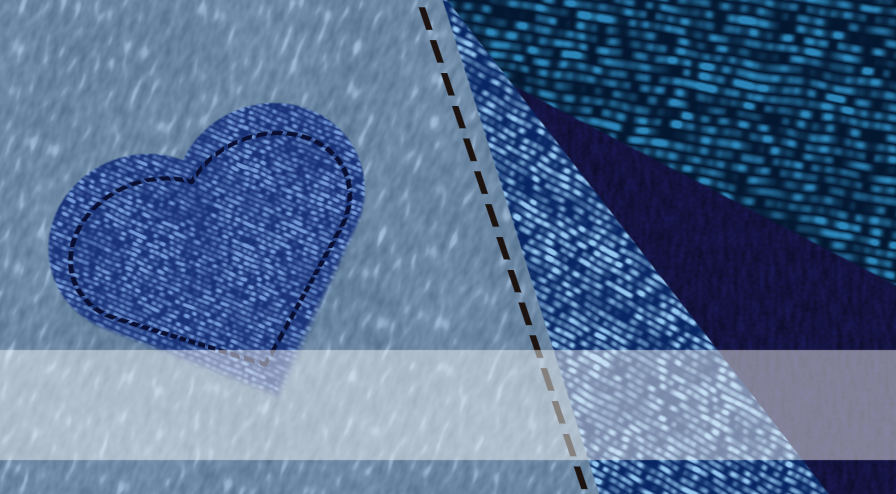
Reproduce this background procedurally as a WebGL 2 fragment shader.

```glsl
#version 300 es
precision highp float;
// Overlapping denim panels with a stitched seam, a heart patch and a pale band.
// Panels are half-planes, the heart is a distance function, and the cloth is
// made of rows of threads broken up by gradient noise. Unit: canvas height.
uniform vec2 u_resolution;
out vec4 fragColor;

const vec3 PALE = vec3(0.42, 0.53, 0.64);
const vec3 NAVY = vec3(0.075, 0.075, 0.25);
const vec3 TEAL_DARK = vec3(0.015, 0.09, 0.19);
const vec3 TEAL_LIGHT = vec3(0.17, 0.52, 0.72);
const vec3 BLUE_DARK = vec3(0.03, 0.15, 0.39);
const vec3 BLUE_LIGHT = vec3(0.58, 0.78, 0.94);
const vec3 PATCH_DARK = vec3(0.10, 0.20, 0.47);
const vec3 PATCH_LIGHT = vec3(0.45, 0.60, 0.84);
const vec3 SEAM_THREAD = vec3(0.11, 0.075, 0.065);
const vec3 PATCH_THREAD = vec3(0.035, 0.06, 0.20);
const vec3 BAND_TINT = vec3(0.98);

const vec2 SEAM_LOW = vec2(1.185, 0.005);
const vec2 SEAM_HIGH = vec2(0.853, 0.988);
const float SEAM_PERIOD = 0.0664;
const float SEAM_FILL = 0.69;
const float SEAM_HALF_WIDTH = 0.0062;
const vec2 HEART_TIP = vec2(0.562, 0.201);
const float HEART_TILT = 0.384;
const vec2 HEART_SIZE = vec2(0.550, 0.512);
const vec2 STITCH_SIZE = vec2(0.490, 0.398);
const float STITCH_LIFT = 0.066;
const float STITCH_COUNT = 62.0;
const vec2 BAND_SPAN = vec2(0.0687, 0.2915);
const float BAND_ALPHA = 0.47;

// Coverage of the region where d > 0, softened by one pixel or more
float cover(float d, float soft) {
    float w = max(soft, 0.8 / u_resolution.y);
    return smoothstep(-w, w, d);
}

// Signed distance, positive to the right of the line from a to b
float rightOf(vec2 p, vec2 a, vec2 b) {
    vec2 d = normalize(b - a);
    return dot(p - a, vec2(d.y, -d.x));
}

// Coordinates along and across a direction
vec2 turn(vec2 p, float angle) {
    vec2 d = vec2(cos(angle), sin(angle));
    return vec2(dot(p, d), dot(p, vec2(-d.y, d.x)));
}

vec2 gradientAt(vec2 cell) {
    float h = fract(sin(dot(cell, vec2(127.1, 311.7))) * 43758.5);
    return vec2(cos(6.2832 * h), sin(6.2832 * h));
}

// Gradient noise, about -0.7 to 0.7
float noise(vec2 p) {
    vec2 i = floor(p), f = fract(p), u = f * f * (3.0 - 2.0 * f);
    vec2 e = vec2(1.0, 0.0);
    float low = mix(dot(gradientAt(i), f), dot(gradientAt(i + e), f - e), u.x);
    float high = mix(dot(gradientAt(i + e.yx), f - e.yx), dot(gradientAt(i + 1.0), f - 1.0), u.x);
    return mix(low, high, u.y);
}

// Rows of rounded knots: thread brightness from 0 to 1
float weave(vec2 p, float angle, float pitch) {
    vec2 q = turn(p, angle) / pitch;
    q.y += 0.3 * noise(q * 0.25);
    float row = floor(q.y);
    float profile = sin(3.1416 * fract(q.y));
    float knot = smoothstep(-0.45, 0.55, noise(vec2(q.x * 0.9 + row * 0.37, row * 7.31)));
    float wear = 0.85 + 0.6 * noise(p * 9.0) + 0.4 * noise(p * 31.0);
    return clamp(1.35 * profile * knot * wear, 0.0, 1.0);
}

// Heart with its tip at the origin and its notch at (0, 1)
float heart(vec2 p) {
    p.x = abs(p.x);
    if (p.x + p.y > 1.0) return length(p - vec2(0.25, 0.75)) - 0.3536;
    vec2 side = p - 0.5 * max(p.x + p.y, 0.0);
    return min(length(p - vec2(0.0, 1.0)), length(side)) * sign(p.x - p.y);
}

void main() {
    vec2 p = gl_FragCoord.xy / u_resolution.y;

    // Dark panels on the right
    float streak = noise(p * vec2(95.0, 28.0)) + 0.6 * noise(p * 130.0);
    vec3 color = NAVY * (1.0 + 0.4 * streak);
    vec3 teal = mix(TEAL_DARK, TEAL_LIGHT, weave(p, -0.16, 0.021));
    color = mix(color, teal, cover(rightOf(p, vec2(1.820, 0.419), vec2(1.078, 0.806)), 0.003));

    // Bright diagonal strip
    vec3 strip = mix(BLUE_DARK, BLUE_LIGHT, weave(p, -0.5, 0.0145));
    color = mix(color, strip, cover(-rightOf(p, vec2(1.678, 0.0), vec2(0.905, 1.0)), 0.002));

    // Pale panel with slanted flecks
    vec2 grain = turn(p, 1.2);
    float fleck = noise(grain * vec2(24.0, 65.0));
    vec3 pale = PALE + 0.10 * fleck + 0.05 * noise(grain * vec2(60.0, 120.0));
    pale += 0.12 * smoothstep(0.2, 0.6, fleck) + 0.04 * noise(p * 5.0);
    color = mix(color, pale, cover(-rightOf(p, vec2(1.213, 0.0), vec2(0.896, 1.0)), 0.002));

    // Dashed seam
    float dash = abs(fract((0.6533 - p.y) / SEAM_PERIOD) - 0.5 * SEAM_FILL);
    float dashInside = (0.5 * SEAM_FILL - dash) * SEAM_PERIOD;
    float seamInside = SEAM_HALF_WIDTH - abs(rightOf(p, SEAM_LOW, SEAM_HIGH));
    color = mix(color, SEAM_THREAD, cover(min(dashInside, seamInside), 0.001));

    // Heart patch, blurred toward its tip
    vec2 local = turn(p - HEART_TIP, HEART_TILT);
    float patchInside = -heart(local / HEART_SIZE) * HEART_SIZE.y;
    float blur = mix(0.014, 0.003, smoothstep(0.0, 0.4, local.y));
    vec3 cloth = mix(PATCH_DARK, PATCH_LIGHT, weave(p, -0.4, 0.0105));
    color = mix(color, cloth, cover(patchInside, blur));

    // Stitches around the patch, spaced by angle
    vec2 inner = (local - vec2(0.0, STITCH_LIFT)) / STITCH_SIZE;
    float turnAngle = atan(inner.y - 0.6, inner.x) / 6.2832;
    float gap = abs(fract(turnAngle * STITCH_COUNT) - 0.5);
    float line = 0.0042 - abs(heart(inner)) * STITCH_SIZE.y;
    color = mix(color, PATCH_THREAD, cover(line, 0.001) * (1.0 - smoothstep(0.3, 0.4, gap)));

    // Translucent band
    float band = cover(min(p.y - BAND_SPAN.x, BAND_SPAN.y - p.y), 0.0);
    color = mix(color, BAND_TINT, BAND_ALPHA * band);
    fragColor = vec4(clamp(color, 0.0, 1.0), 1.0);
}
```
